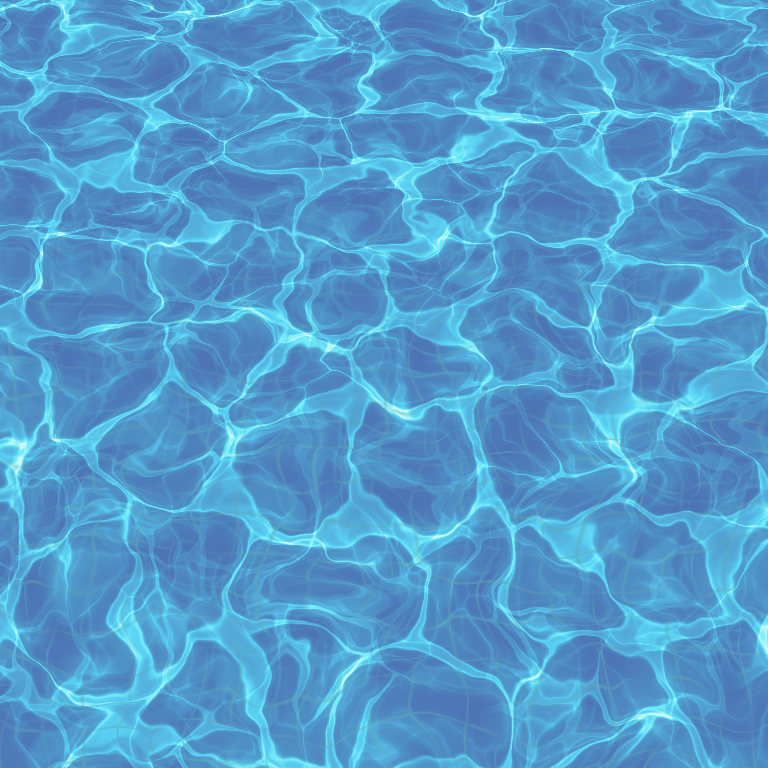
This texture is drawn by a Shadertoy shader. Its source:

```glsl
// Sunlit pool water: a rippling net of caustic light over a faint tiled floor.

#define CELLS_ACROSS 5.8    // large light cells over the canvas width
#define FAR_SQUASH 3.2      // flattening of the ripples towards the top
#define JITTER 0.74         // irregularity of the light cells
#define WARP 0.42           // bending of the light lines
#define FOLD_WIDTH 0.052    // mean width of the folded light bands
#define FINE_SCALE 1.6      // size ratio of the secondary net
#define FINE_LIGHT 0.62     // strength of the secondary net
#define HAIR_LIGHT 0.36     // strength of the smallest net
#define STRAND_LIGHT 0.26   // strength of the loose filaments
#define SHADE 0.13          // base light level
#define TILES 3.5           // floor tiles per light cell
#define TILE_LINE 0.36      // visibility of the tile joints

const vec3 DEEP  = vec3(0.300, 0.455, 0.710);
const vec3 BLUE  = vec3(0.310, 0.575, 0.775);
const vec3 AZURE = vec3(0.330, 0.695, 0.870);
const vec3 CYAN  = vec3(0.350, 0.820, 0.950);
const vec3 PALE  = vec3(0.450, 0.920, 0.975);
const vec3 GLINT = vec3(0.800, 0.970, 0.960);
const vec3 JOINT = vec3(0.380, 0.660, 0.710);

vec2 hash2(vec2 p) {
    vec3 q = fract(p.xyx * vec3(0.1031, 0.1030, 0.0973));
    q += dot(q, q.yzx + 33.33);
    return fract((q.xx + q.yz) * q.zy);
}

float cornerSlope(vec2 corner, vec2 offset) {
    float angle = 6.2832 * hash2(corner).x;
    return dot(vec2(cos(angle), sin(angle)), offset);
}

// Gradient noise, about -0.7 to 0.7
float noise(vec2 p) {
    vec2 i = floor(p), f = p - i, e = vec2(0.0, 1.0);
    vec2 u = f * f * f * (f * (f * 6.0 - 15.0) + 10.0);
    return mix(mix(cornerSlope(i, f), cornerSlope(i + e.yx, f - e.yx), u.x),
               mix(cornerSlope(i + e.xy, f - e.xy), cornerSlope(i + e.yy, f - e.yy), u.x), u.y);
}

vec2 noise2(vec2 p) {
    return vec2(noise(p), noise(p + vec2(37.2, 91.7)));
}

// Distance to the cell borders, with the corners rounded by the third neighbour
float cellEdge(vec2 p) {
    vec2 i = floor(p), f = p - i;
    vec3 nearest = vec3(9.0);
    for (int y = -2; y <= 2; y++)
    for (int x = -2; x <= 2; x++) {
        vec2 cell = vec2(x, y);
        float r = length(cell + 0.5 + JITTER * (hash2(i + cell) - 0.5) - f);
        if (r < nearest.x) nearest = vec3(r, nearest.xy);
        else if (r < nearest.y) nearest = vec3(nearest.x, r, nearest.y);
        else nearest.z = min(nearest.z, r);
    }
    vec2 gap = nearest.yz - nearest.x;
    return gap.x * gap.y / (gap.x + gap.y + 0.0001);
}

// Folded sheet of light: sharp rim, dimmer inside, soft glow and a faint echo outside
float fold(float edge, float width, float blur) {
    float band = 1.0 - smoothstep(width - blur * 0.5, width + blur, edge);
    float rim = exp(-abs(width - edge) / 0.018);
    float echo = exp(-abs(edge - 2.2 * width - 0.05) / (0.4 * blur));
    return band * (0.30 + 0.58 * rim) + 0.17 * echo + 0.22 * exp(-edge * 9.0);
}

// Loose filament along a zero line: sharp on one side, fading on the other
float strand(float s, float blur) {
    return s > 0.0 ? exp(-s * 11.0) : exp(s / (0.6 * blur));
}

vec3 waterColor(float light) {
    vec3 c = mix(DEEP, BLUE, smoothstep(0.0, 0.37, light));
    c = mix(c, AZURE, smoothstep(0.32, 0.64, light));
    c = mix(c, CYAN, smoothstep(0.58, 0.85, light));
    c = mix(c, PALE, smoothstep(0.82, 1.05, light));
    return mix(c, GLINT, smoothstep(1.05, 1.5, light));
}

void mainImage(out vec4 fragColor, in vec2 fragCoord) {
    vec2 uv = fragCoord / iResolution.y;

    // Water plane seen at a slant
    vec2 p = vec2((uv.x - 0.5) * (CELLS_ACROSS + 1.5 * uv.y),
                  uv.y * (CELLS_ACROSS + FAR_SQUASH * uv.y * uv.y)) + 20.0;
    float density = CELLS_ACROSS + 3.0 * FAR_SQUASH * uv.y * uv.y;
    float blur = max(0.032, 1.6 * density / iResolution.y);

    // Ripples bend everything below the surface
    vec2 swell = noise2(p * 1.1);
    vec2 ripple = noise2(p * 2.7 + swell);
    vec2 bent = p + WARP * swell + 0.34 * WARP * ripple + 0.1 * WARP * noise2(p * 6.5);

    // Three nets of light with uneven bands
    float spread = noise(p * 1.3 + 7.0);
    float wide = FOLD_WIDTH * clamp(1.0 + 3.0 * spread, 0.2, 2.4);
    float thin = FOLD_WIDTH * clamp(0.75 - 2.4 * spread, 0.15, 1.9);
    float mainNet = fold(cellEdge(bent), wide, blur);
    float fineNet = fold(cellEdge((bent + 0.15 * ripple.yx) * FINE_SCALE + 50.0), thin, blur * 1.3);
    float hairNet = fold(cellEdge((bent - 0.2 * swell.yx) * vec2(2.9, 2.5) + 90.0), thin, blur * 1.8);
    float fineMask = clamp(0.7 + 1.7 * noise(p * 1.1 + 63.0), 0.1, 1.3);
    float hairMask = clamp(0.6 - 2.0 * noise(p * 1.4 + 33.0), 0.0, 1.3);

    // Upright and level filaments, and small panes of refracted light
    float upright = strand(noise(bent * vec2(2.8, 0.9) + 11.0), blur * 1.8);
    float level = strand(noise(bent * vec2(1.0, 2.6) + 71.0), blur * 1.8);
    float strands = upright * smoothstep(-0.1, 0.35, noise(p * 1.7 + 29.0))
                  + level * smoothstep(-0.2, 0.3, noise(p * 1.5 + 57.0));
    float pane = smoothstep(0.22, 0.33, noise(bent * vec2(1.6, 2.3) + 83.0));
    float tone = 0.17 * noise(bent * 1.6 + 45.0) + 0.17 * noise(bent * vec2(4.0, 3.0) + 5.0);

    float light = SHADE + tone + mainNet * (0.9 + 0.4 * swell.y) + FINE_LIGHT * fineMask * fineNet
                + HAIR_LIGHT * hairMask * hairNet + STRAND_LIGHT * strands + 0.17 * pane - 0.06;
    vec3 color = waterColor(light);

    // Tile joints, wavering and fading with distance
    vec2 tile = (p + 0.3 * swell + 0.12 * ripple) * TILES;
    vec2 joint = 0.5 - abs(fract(tile) - 0.5);
    float line = 1.0 - smoothstep(0.01, 0.03 + TILES * density / iResolution.y, min(joint.x, joint.y));
    float visible = TILE_LINE * (1.0 - 0.85 * smoothstep(0.4, 0.9, uv.y));
    color = mix(color, JOINT, line * visible * clamp(0.8 + 1.5 * ripple.x, 0.2, 1.3));

    fragColor = vec4(color, 1.0);
}
```
